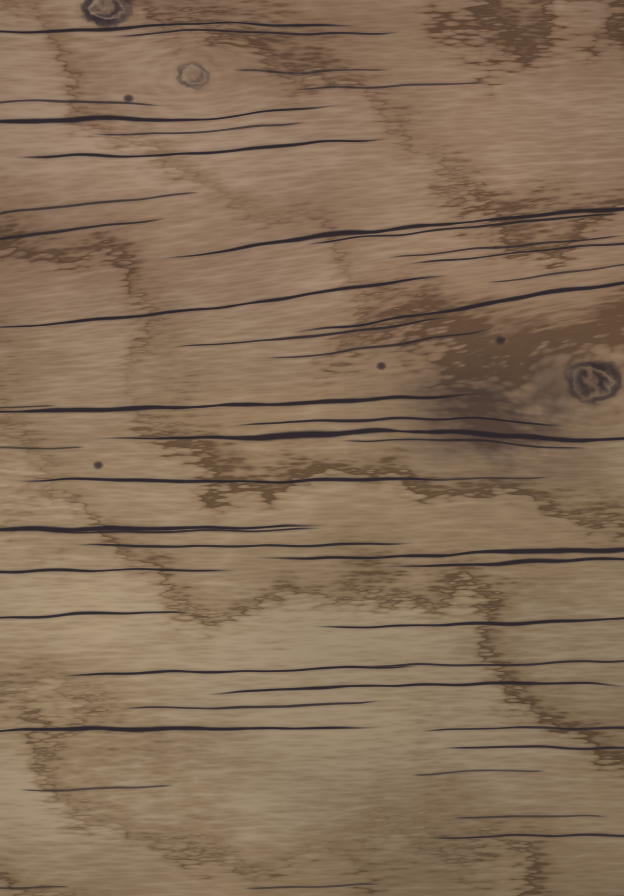
Give the GLSL for this texture, as a Shadertoy shader.

```glsl
// Weathered oak board: fine horizontal fibres, ragged brown growth figure,
// tapered drying cracks and a few knots. Fibres are stretched cellular noise;
// the slow bends and the figure come from layered sines.

const vec3 UMBER = vec3(0.36, 0.28, 0.21);
const vec3 TAN   = vec3(0.52, 0.43, 0.34);
const vec3 PALE  = vec3(0.62, 0.54, 0.45);
const vec3 STAIN = vec3(0.29, 0.23, 0.20);
const vec3 CRACK = vec3(0.17, 0.145, 0.16);

float hash(vec2 p) {
    return fract(sin(dot(p, vec2(127.1, 311.7))) * 43758.5);
}

// Distance to the nearest scattered cell point
float cells(vec2 p) {
    vec2 id = floor(p), f = fract(p);
    float nearest = 2.0;
    for (int y = -1; y <= 1; y++)
    for (int x = -1; x <= 1; x++) {
        vec2 o = vec2(x, y);
        vec2 point = o + vec2(hash(id + o), hash(id + o + 57.3));
        nearest = min(nearest, length(point - f));
    }
    return nearest;
}

// Layered, rotated sines, roughly -1 to 1
float waves(vec2 p) {
    float sum = 0.0, amp = 0.5;
    for (int i = 0; i < 4; i++) {
        sum += amp * sin(p.x + 1.6 * sin(p.y));
        p = mat2(1.6, 1.2, -1.2, 1.6) * p + 1.3;
        amp *= 0.55;
    }
    return sum;
}

// Spread the grain lines so that they flow around a knot
float bendAround(vec2 p, float v, vec2 c, float r) {
    vec2 d = (p - c) * vec2(0.6, 1.0) / r;
    return v - 0.6 * (p.y - c.y) * exp(-dot(d, d));
}

// Growth figure: a brown ridge, steep on one side and fading on the other
float figure(vec2 g, float rough) {
    float t = fract(4.6 * g.y + 2.6 * g.x + 0.7 * waves(g * vec2(6.0, 6.0)) + 0.17 * rough) - 0.3;
    float ridge = t > 0.0 ? exp(-6.0 * t) : exp(15.0 * t);
    return ridge * (0.8 + 0.5 * waves(g * vec2(6.0, 9.0) + 4.0));
}

// One crack along the grain, thinning to long hairline tips
float crack(vec2 g, vec2 c, float halfLen, float width, float soft) {
    float s = (g.x - c.x) / halfLen;
    float taper = max(1.0 - s * s, 0.0);
    float path = 0.003 * waves(vec2(9.0 * g.x + 40.0 * c.y, 30.0 * c.y))
               + 0.0006 * sin(70.0 * g.x + 300.0 * c.y);
    float w = width * taper * (0.8 + 0.7 * waves(vec2(22.0 * g.x, 90.0 * c.y)));
    float d = abs(g.y - c.y - path);
    return (1.0 - smoothstep(0.5 * w, w + soft, d)) * smoothstep(0.0, 0.35, taper);
}

// Rows of cracks: one long and one short, thin one at random in each
float cracks(vec2 g, float spacing, float soft) {
    float dark = 0.0, row = floor(g.y / spacing);
    for (int j = -1; j <= 1; j++)
    for (int k = 0; k < 2; k++) {
        vec2 id = vec2(row + float(j), 7.0 * float(k) + 3.0);
        float size = hash(id + 11.0) * (k == 0 ? 1.0 : 0.45);
        vec2 c = vec2(0.8 * hash(id) - 0.05, (id.x + 0.1 + 0.8 * hash(id + 23.0)) * spacing);
        float depth = step(0.15, hash(id + 41.0)) * mix(0.6, 1.0, smoothstep(0.0, 0.5, size));
        float width = mix(0.0006, 0.0034, size * size);
        dark = max(dark, depth * crack(g, c, mix(0.06, 0.38, size), width, soft));
    }
    return dark;
}

// Knot: x is the dark rim and heart, y is the faint rings around it
vec2 knot(vec2 p, vec2 c, float r) {
    vec2 d = (p - c) * vec2(0.85, 1.1) / r;
    float bend = waves(1.8 * d + 20.0 * c);
    float e = length(d) + 0.25 * bend;
    float rim = 1.0 - smoothstep(0.05, 0.3, abs(e - 0.9));
    float heart = (1.0 - smoothstep(0.4, 1.0, e)) * (0.55 + 0.35 * sin(5.0 * d.x + 4.0 * bend));
    return vec2(max(rim * (0.7 + 0.4 * bend), heart), sin(7.0 * e) * exp(-0.6 * e));
}

void mainImage(out vec4 fragColor, in vec2 fragCoord) {
    vec2 p = fragCoord / iResolution.y;
    vec2 bigKnot = vec2(0.664, 0.575), eyeKnot = vec2(0.215, 0.915), topKnot = vec2(0.117, 0.99);

    // Grain coordinates: tilted in the upper middle, bent around knots
    float band = exp(-pow((p.y - 0.69) / 0.13, 2.0));
    float v = p.y - (0.015 + 0.12 * band) * (p.x - 0.35) + 0.004 * waves(p * vec2(5.0, 8.0));
    v = bendAround(p, v, bigKnot, 0.07);
    v = bendAround(p, v, eyeKnot, 0.04);
    vec2 g = vec2(p.x, v);

    // Wood tone: fibres, broad streaks and figure
    float fibre = 0.45 * cells(g * vec2(11.0, 130.0)) + 0.55 * cells(g * vec2(32.0, 240.0));
    float rough = cells(g * vec2(26.0, 150.0)) + cells(g * vec2(60.0, 230.0)) - 0.9;
    float tone = 0.84 + 0.48 * (fibre - 0.45) + 0.24 * waves(g * vec2(3.5, 12.0) + 2.0);
    tone -= 0.75 * figure(g, rough) + 0.2 * band;

    // Knots, with pin knots scattered over the upper half
    vec2 mark = knot(p, bigKnot, 0.025) + 0.6 * knot(p, eyeKnot, 0.015) + knot(p, topKnot, 0.022);
    for (int i = 0; i < 4; i++) {
        vec2 id = vec2(i, 5.0);
        vec2 c = vec2(0.08 + 0.56 * hash(id), 0.48 + 0.42 * hash(id + 9.0));
        float r = mix(0.0035, 0.005, hash(id + 17.0));
        mark.x = max(mark.x, 0.85 * (1.0 - smoothstep(0.4 * r, 1.3 * r, length((p - c) * vec2(0.8, 1.0)))));
    }
    tone -= 0.16 * mark.y;

    // Colour, warmer at the top, with broad light and shade
    vec3 col = mix(mix(UMBER, TAN, smoothstep(0.0, 0.6, tone)), PALE, smoothstep(0.5, 1.1, tone));
    col *= mix(vec3(1.0, 1.01, 0.99), vec3(1.01, 0.98, 0.99), smoothstep(0.4, 0.75, p.y));
    col *= 1.01 + 0.09 * waves(p * vec2(4.0, 5.0) + 1.0) - 0.12 * smoothstep(0.3, 0.75, length(p - vec2(0.3, 0.45)));

    // Stain beside the big knot, then cracks with a faint fringe
    vec2 s = (p - vec2(0.565, 0.54)) / vec2(0.09, 0.065);
    float stain = exp(-dot(s, s)) * (0.95 + 0.6 * waves(g * vec2(30.0, 45.0)) + 0.4 * rough);
    col = mix(col, STAIN, clamp(stain, 0.0, 0.9));
    col = mix(col, STAIN, 0.25 * cracks(g, 0.034, 0.004));
    col = mix(col, CRACK, clamp(0.85 * mark.x, 0.0, 0.9));
    col = mix(col, CRACK, 0.95 * cracks(g, 0.034, 0.0014));
    fragColor = vec4(col, 1.0);
}
```
